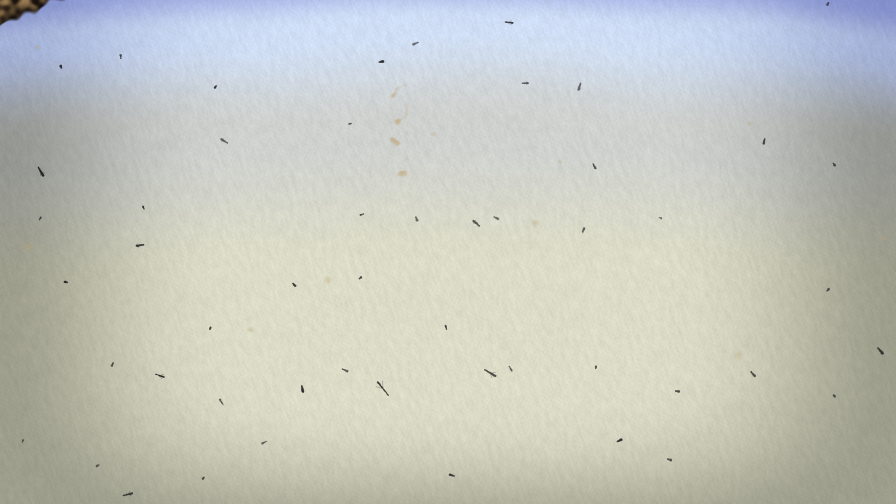
Reproduce this texture procedurally as a Shadertoy shader.

```glsl
// A backlit cloth sheet: cream below, grey-blue above, darker at the borders,
// with slanted fibre noise, faint tan stains and tiny dark insects.
// Marks are scattered on hashed grids; p is measured in canvas heights.

vec2 hash2(vec2 cell) {
    vec3 h = fract(cell.xyx * vec3(0.1031, 0.1030, 0.0973));
    h += dot(h, h.yzx + 33.33);
    return fract((h.xx + h.yz) * h.zy);
}

float gradientNoise(vec2 x) {
    vec2 i = floor(x), f = fract(x);
    vec2 u = f * f * f * (f * (f * 6.0 - 15.0) + 10.0);
    vec4 corner;
    for (int k = 0; k < 4; k++) {
        vec2 o = vec2(k & 1, k >> 1);
        float a = 6.2832 * hash2(i + o).x;
        corner[k] = dot(vec2(cos(a), sin(a)), f - o);
    }
    return mix(mix(corner.x, corner.y, u.x), mix(corner.z, corner.w, u.x), u.y);
}

float segment(vec2 p, vec2 a, vec2 b) {
    vec2 d = b - a;
    return length(p - a - d * clamp(dot(p - a, d) / dot(d, d), 0.0, 1.0));
}

vec2 turn(vec2 v, float a) {
    return mat2(cos(a), sin(a), -sin(a), cos(a)) * v;
}

// Cover of one insect layer: a slightly ragged body with faint legs
float insects(vec2 p, float cells, float density, vec2 lengths, float seed, float px) {
    vec2 cell = floor(p * cells);
    vec2 place = hash2(cell + seed), kind = hash2(cell + seed + 41.0);
    vec2 look = hash2(cell + seed + 83.0);
    if (kind.x > density) return 0.0;
    vec2 q = p - (cell + 0.15 + 0.7 * place) / cells;
    q = turn(q, 6.2832 * look.x);
    float halfLength = mix(lengths.x, lengths.y, kind.y * kind.y);
    float taper = 1.0 - 0.4 * smoothstep(-halfLength, halfLength, q.x);
    float radius = mix(0.0017, 0.0027, look.y) * taper;
    radius += 0.0008 * gradientNoise(p * 260.0);
    float body = segment(q, vec2(-halfLength, 0.0), vec2(halfLength, 0.0)) - radius;
    float cover = smoothstep(px, -px, body);
    float legs = segment(vec2(q.x, abs(q.y)), vec2(0.0), halfLength * vec2(-0.7, 0.5));
    cover = max(cover, 0.4 * smoothstep(px, -px, legs - 0.0007));
    return cover * mix(0.6, 1.0, place.x);
}

// Soft round stain in some of the cells
float stains(vec2 p, float cells, float seed) {
    vec2 cell = floor(p * cells);
    vec2 place = hash2(cell + seed), kind = hash2(cell + seed + 17.0);
    vec2 q = p - (cell + 0.2 + 0.6 * place) / cells;
    float edge = length(q * vec2(1.0, 1.2)) + 0.004 * gradientNoise(p * 120.0);
    float radius = mix(0.005, 0.012, kind.y);
    return step(kind.x, 0.14) * smoothstep(radius, radius * 0.2, edge);
}

void mainImage(out vec4 fragColor, in vec2 fragCoord) {
    vec2 uv = fragCoord / iResolution.xy;
    vec2 p = fragCoord / iResolution.y;
    float px = 0.7 / iResolution.y;

    // Light falling from blue through grey to cream
    vec2 q = (uv - vec2(0.5, 0.45)) * 2.0;
    float height = uv.y + 0.05 * q.x * q.x + 0.02 * gradientNoise(p * 3.0);
    vec3 color = mix(vec3(0.86, 0.86, 0.78), vec3(0.81, 0.82, 0.81),
                     smoothstep(0.48, 0.74, height));
    float blue = smoothstep(0.76, 0.95, height);
    color = mix(color, vec3(0.82, 0.88, 0.97), blue);
    color = mix(color, vec3(0.60, 0.65, 0.90), 0.7 * smoothstep(0.96, 1.04, height));

    // Rounded-box vignette, weaker and bluer at the lit top
    q.y *= q.y > 0.0 ? 0.55 : 0.94;
    float border = smoothstep(0.2, 1.0, length(q * q));
    vec3 shade = mix(vec3(0.72, 0.72, 0.705), vec3(0.78, 0.79, 0.87), blue);
    color *= mix(vec3(1.0), shade, border);

    // Slanted fibres, fine grain and a weave of thin rows
    vec2 along = turn(p, -0.32);
    float fibre = gradientNoise(along * vec2(100.0, 34.0));
    fibre += 0.8 * gradientNoise(along * vec2(200.0, 75.0) + 9.0);
    float grain = gradientNoise(p * 190.0 + 3.0);
    float weave = sin(along.x * 620.0) * sin(along.y * 620.0);
    color *= 1.0 + 0.034 * fibre + 0.022 * grain + 0.009 * weave
                 + 0.01 * gradientNoise(p * 14.0);

    // Tan stains: scattered, and a dripping column
    float stain = 0.5 * stains(p, 5.0, 3.0);
    float column = smoothstep(0.022, 0.012, abs(p.x - 0.79))
                 * smoothstep(0.10, 0.08, abs(uv.y - 0.74));
    stain = max(stain, column * smoothstep(0.15, 0.45, gradientNoise(p * 45.0)));
    color = mix(color, vec3(0.73, 0.63, 0.44), 0.6 * stain);

    // Insects: many specks, and a few long ones
    float bugs = insects(p, 6.3, 0.6, vec2(0.0018, 0.006), 11.0, px);
    bugs = max(bugs, insects(p + 0.37, 4.1, 0.4, vec2(0.006, 0.018), 59.0, px));
    color = mix(color, vec3(0.12, 0.12, 0.12), 0.95 * bugs);

    // Mottled brown clump in the upper left corner
    float clump = p.x * 0.45 + 1.0 - p.y - 0.05 + 0.016 * gradientNoise(p * 35.0);
    float mottle = smoothstep(-0.4, 0.4, gradientNoise(p * 50.0 + 5.0));
    vec3 bark = mix(vec3(0.10, 0.07, 0.05), vec3(0.60, 0.48, 0.32), mottle);
    bark *= smoothstep(0.004, -0.025, clump) * 0.7 + 0.3;
    color = mix(color, bark, smoothstep(0.005, -0.005, clump));

    fragColor = vec4(clamp(color, 0.0, 1.0), 1.0);
}
```
